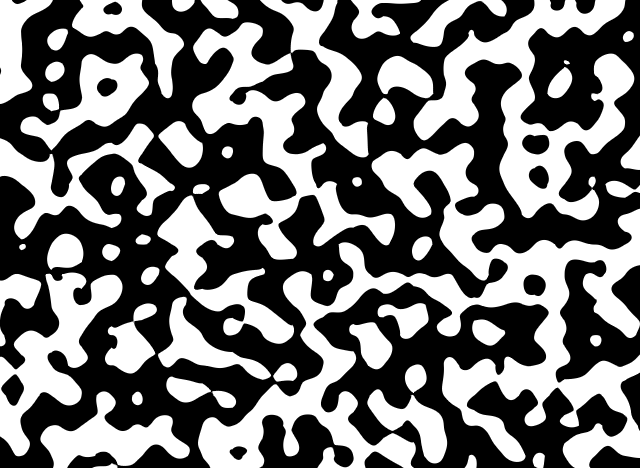
Give the GLSL for this pattern, as a Shadertoy shader.

```glsl
// Integer hash giving an unnormalised gradient in [-1, 1]^2
vec2 latticeGradient(vec2 cell) {
    uvec2 v = uvec2(ivec2(cell) + 64) * 1664525u + 1013904223u;
    v.x += v.y * 1664525u;
    v.y += v.x * 1664525u;
    v ^= v >> 16u;
    v.x += v.y * 1664525u;
    v.y += v.x * 1664525u;
    v ^= v >> 16u;
    return vec2(v & 65535u) / 32767.5 - 1.0;
}

float cornerSlope(vec2 cell, vec2 local, vec2 corner) {
    return dot(latticeGradient(cell + corner), local - corner);
}

// Gradient noise, lowered inside each cell but still zero at lattice points,
// so that weak gradients leave pinched necks between blobs
float blobField(vec2 p) {
    vec2 cell = floor(p);
    vec2 local = p - cell;
    vec2 fade = local * local * local * (local * (local * 6.0 - 15.0) + 10.0);
    float lower = mix(cornerSlope(cell, local, vec2(0, 0)),
                      cornerSlope(cell, local, vec2(1, 0)), fade.x);
    float upper = mix(cornerSlope(cell, local, vec2(0, 1)),
                      cornerSlope(cell, local, vec2(1, 1)), fade.x);
    vec2 bump = local * (1.0 - local);
    return mix(lower, upper, fade.y) - 0.9 * bump.x * bump.y;
}

void mainImage(out vec4 fragColor, in vec2 fragCoord) {
    vec2 p = fragCoord / iResolution.y * 15.5 + vec2(3.3, 7.6);
    float field = blobField(p);

    // Hard threshold with an edge one pixel wide
    float slope = length(vec2(dFdx(field), dFdy(field)));
    float white = clamp(field / max(slope, 1e-5) + 0.5, 0.0, 1.0);
    fragColor = vec4(vec3(white), 1.0);
}
```
